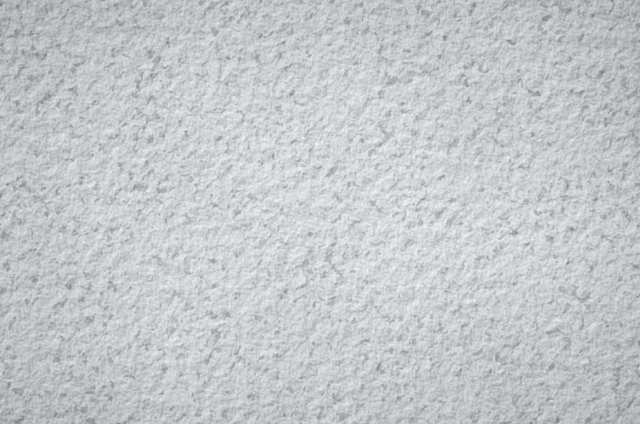
Reproduce this texture procedurally as a Shadertoy shader.

```glsl
// Rough pale grey stucco wall with small shaded pits and a soft vignette.

// Random unit gradient for a lattice cell
vec2 cellGradient(vec2 cell) {
    uvec2 k = uvec2(ivec2(cell) + 32768);
    uint h = k.x * 1597334677u ^ k.y * 3812015801u;
    h = (h ^ (h >> 15)) * 2246822519u;
    h ^= h >> 13;
    float angle = float(h & 65535u) * 6.2832 / 65536.0;
    return vec2(cos(angle), sin(angle));
}

float gradientNoise(vec2 p) {
    vec2 i = floor(p), f = p - i;
    vec2 u = f * f * f * (f * (f * 6.0 - 15.0) + 10.0);
    vec2 x = vec2(1, 0), y = vec2(0, 1), xy = vec2(1, 1);
    float low = mix(dot(cellGradient(i), f), dot(cellGradient(i + x), f - x), u.x);
    float high = mix(dot(cellGradient(i + y), f - y), dot(cellGradient(i + xy), f - xy), u.x);
    return mix(low, high, u.y);
}

// Plaster height: lumps, crumbs and grit, each octave turned and offset
float plasterHeight(vec2 p) {
    mat2 turn = mat2(0.8, 0.6, -0.6, 0.8);
    float height = 0.0, frequency = 30.0, amplitude = 0.5;
    for (int i = 0; i < 3; i++) {
        height += amplitude * gradientNoise(p * frequency);
        p = turn * p + 3.7;
        frequency *= 2.15;
        amplitude *= 0.66;
    }
    return height;
}

// Irregular hollows, slightly elongated along the rising diagonal
float pitMask(vec2 p) {
    vec2 q = vec2(p.x + p.y, 1.35 * (p.y - p.x)) * 0.707;
    float hollow = gradientNoise(q * 42.0 + 11.0) + 0.55 * gradientNoise(q * 95.0 + 5.0);
    float patches = gradientNoise(p * 7.0 + 20.0);
    return smoothstep(0.22, 0.5, hollow + 0.25 * patches);
}

void mainImage(out vec4 fragColor, in vec2 fragCoord) {
    vec2 uv = fragCoord / iResolution.xy;
    vec2 p = fragCoord / iResolution.y;

    // Ragged outlines
    vec2 warped = p + 0.006 * vec2(gradientNoise(p * 38.0), gradientNoise(p * 38.0 + 50.0));

    // Relief lit from the upper left, with shadows deeper than highlights
    vec2 toLight = 0.003 * vec2(-0.6, 0.8);
    float slope = plasterHeight(warped - toLight) - plasterHeight(warped + toLight);
    float relief = slope * (slope < 0.0 ? 0.38 : 0.27);

    // Vignette and broad unevenness
    vec2 fromCentre = uv * 2.0 - 1.0;
    float tone = 0.845 - 0.075 * dot(fromCentre, fromCentre);
    tone += 0.03 * gradientNoise(p * 3.5 + 8.0);

    // Surface detail
    tone += relief - 0.12 * pitMask(warped);
    tone += 0.06 * gradientNoise(p * 190.0);

    vec3 coolTint = vec3(-0.006, 0.0, 0.007);
    fragColor = vec4(clamp(min(tone, 0.94) + coolTint, 0.0, 1.0), 1.0);
}
```
